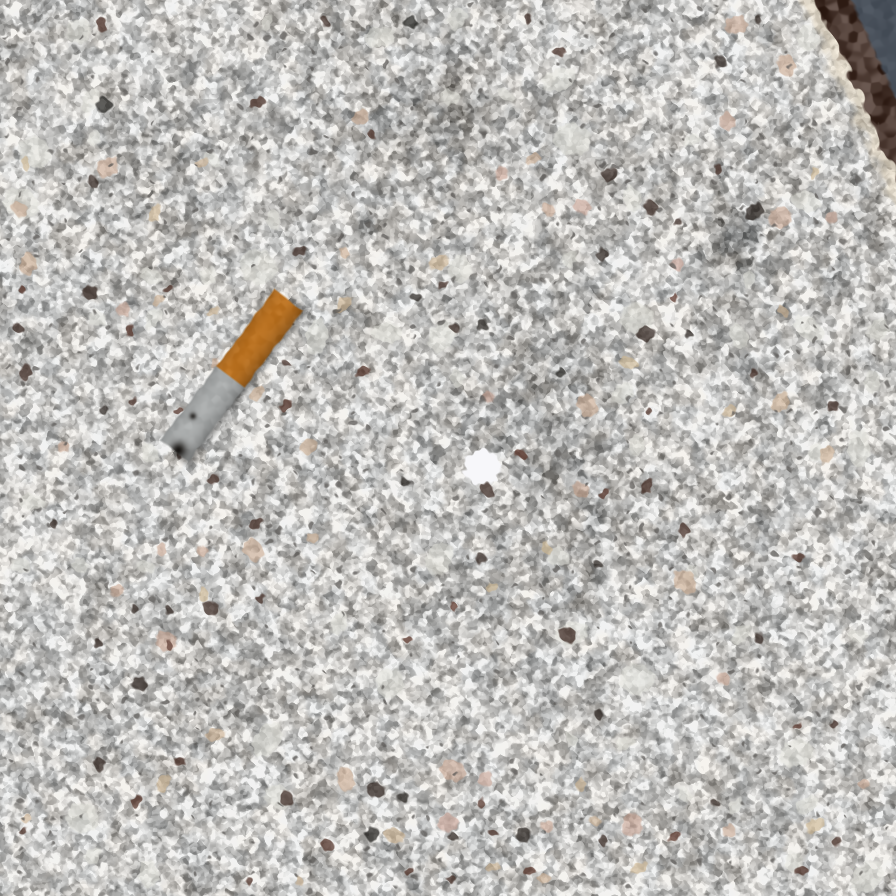
A Shadertoy shader for this texture:

```glsl
// Speckled concrete slab with a cigarette butt, a white chip and a dark corner joint.
#define GRAIN_SCALE 135.0
#define GRAIN_CONTRAST 0.40
#define FINE_CONTRAST 0.22
#define COARSE_CONTRAST 0.17
#define BASE_TONE 0.765
#define SOFT 0.0016
#define BUTT_TIP vec2(0.195, 0.497)
#define BUTT_END vec2(0.322, 0.665)
#define BUTT_HALF_WIDTH 0.0195
#define CHIP_POS vec2(0.538, 0.479)

vec3 hash3(vec2 p) {
    vec3 q = fract(p.xyx * vec3(0.1031, 0.1030, 0.0973));
    q += dot(q, q.yxz + 33.33);
    return fract((q.xxy + q.yzz) * q.zyx);
}

// Cellular noise: each cell has its own tone, blended narrowly at the borders.
float grains(vec2 p, float sharpness) {
    vec2 cell = floor(p);
    float sum = 0.0, total = 0.0;
    for (int j = -1; j <= 1; j++)
    for (int i = -1; i <= 1; i++) {
        vec2 id = cell + vec2(i, j);
        vec3 h = hash3(id);
        vec2 d = id + h.xy - p;
        float w = exp(-sharpness * dot(d, d));
        sum += w * h.z;
        total += w;
    }
    return sum / total - 0.5;
}

// Layered sines bend straight outlines into ragged ones.
vec2 ragged(vec2 p) {
    return sin(p.yx * 310.0 + 2.0 * sin(p * 170.0))
         + 0.6 * sin(p.yx * 683.0 + p * 241.0);
}

// One jittered, stretched stone per cell: x is coverage, yzw are random values.
vec4 stones(vec2 p, float scale, float share, float radius) {
    vec2 id = floor(p * scale);
    vec3 place = hash3(id + scale);
    vec3 look = hash3(id + scale + 71.0);
    vec2 d = p - (id + 0.3 + 0.4 * place.xy) / scale;
    float angle = 6.283 * look.x;
    d = mat2(cos(angle), sin(angle), -sin(angle), cos(angle)) * d;
    d.y *= 1.0 + 0.7 * look.y;
    float r = radius * mix(0.55, 1.25, look.z * look.z);
    float cover = 1.0 - smoothstep(r - SOFT, r + SOFT, length(d));
    return vec4(cover * step(place.z, share), look);
}

float blob(vec2 p, vec2 center, float radius) {
    vec2 d = (p - center) / radius;
    return exp(-dot(d, d));
}

vec3 concrete(vec2 p) {
    vec2 q = p + 0.0011 * ragged(p);
    float tone = BASE_TONE
        + GRAIN_CONTRAST * grains(q * GRAIN_SCALE, 9.0)
        + FINE_CONTRAST * grains(p * GRAIN_SCALE * 1.75 + 31.0, 9.0)
        + COARSE_CONTRAST * grains(q * GRAIN_SCALE * 0.48 + 57.0, 7.0)
        + 0.09 * grains(p * 13.0 + 9.0, 3.0);

    // Broad stains
    tone -= 0.17 * blob(p, vec2(0.495, 0.865), 0.045);
    tone -= 0.18 * blob(p, vec2(0.815, 0.735), 0.042);
    tone -= 0.07 * blob(p, vec2(0.62, 0.55), 0.14);
    vec3 color = vec3(min(tone, 0.95)) + vec3(0.004, 0.001, -0.008);
    color += vec3(0.02, 0.002, -0.018) * grains(q * 60.0 + 80.0, 6.0);

    // Pale, tinted and dark stones
    vec4 pale = stones(q, 15.0, 0.32, 0.017);
    color = mix(color, vec3(0.90, 0.90, 0.87), 0.55 * pale.x);
    vec4 tinted = stones(q + 0.37, 19.0, 0.16, 0.012);
    color = mix(color, mix(vec3(0.78, 0.62, 0.57), vec3(0.80, 0.71, 0.55), tinted.z), 0.6 * tinted.x);
    vec4 specks = stones(q, 62.0, 0.13, 0.0034);
    color = mix(color, vec3(0.36, 0.35, 0.34), 0.75 * specks.x);
    vec4 dark = stones(q + 0.13, 23.0, 0.17, 0.0085);
    vec3 stone = mix(vec3(0.23, 0.23, 0.22), vec3(0.42, 0.29, 0.25), dark.z);
    return mix(color, stone + 0.2 * (tone - BASE_TONE), 0.88 * dark.x);
}

// Cream rim, brown gap and blue-grey slab beyond the corner.
vec3 cornerJoint(vec3 color, vec2 p) {
    float d = dot(p - vec2(0.911, 1.0), vec2(0.91, 0.415));
    float edge = d + 0.003 * ragged(p * 0.4).x + 0.0015 * ragged(p).y;
    float rough = grains(p * 110.0, 7.0);
    color = mix(color, vec3(0.88, 0.83, 0.74) + 0.2 * rough, 0.6 * smoothstep(-0.022, -0.008, edge));
    color = mix(color, vec3(0.29, 0.22, 0.19) + 0.28 * rough, smoothstep(-SOFT, SOFT, edge));
    float slab = smoothstep(0.033, 0.038, d + 0.0007 * ragged(p).x);
    return mix(color, vec3(0.29, 0.32, 0.36) + 0.07 * rough, slab);
}

vec3 cigaretteButt(vec3 color, vec2 p) {
    vec2 along = normalize(BUTT_END - BUTT_TIP);
    float len = length(BUTT_END - BUTT_TIP);
    vec2 q = vec2(dot(p - BUTT_TIP, along), dot(p - BUTT_TIP, vec2(along.y, -along.x)));
    vec2 box = abs(q - vec2(0.5 * len, 0.0)) - vec2(0.5 * len, BUTT_HALF_WIDTH);
    float d = max(box.x, box.y) + 0.0006 * ragged(p * 0.5).x;
    float shadow = (1.0 - smoothstep(0.0, 0.010, d)) * step(0.0, q.y);
    color *= 1.0 - 0.35 * shadow;

    float across = q.y / BUTT_HALF_WIDTH;
    float filterPart = smoothstep(-SOFT, SOFT, q.x - 0.49 * len);
    vec3 paper = mix(vec3(0.64, 0.65, 0.65), vec3(0.70, 0.43, 0.13), filterPart);
    paper *= 1.04 - 0.20 * across * across - 0.07 * across;
    paper += 0.07 * grains(p * 150.0, 5.0);
    float burn = blob(q, vec2(0.003, 0.003), 0.009) + 0.8 * blob(q, vec2(0.043, -0.007), 0.004);
    paper = mix(paper, vec3(0.10, 0.09, 0.08), min(burn, 1.0));
    return mix(color, paper, 1.0 - smoothstep(-SOFT, SOFT, d));
}

void mainImage(out vec4 fragColor, in vec2 fragCoord) {
    vec2 p = fragCoord / iResolution.y;
    vec3 color = cornerJoint(concrete(p), p);
    float chip = length(p - CHIP_POS + 0.0016 * ragged(p)) - 0.020;
    color = mix(color, vec3(0.97, 0.97, 0.98), 1.0 - smoothstep(-SOFT, SOFT, chip));
    fragColor = vec4(clamp(cigaretteButt(color, p), 0.0, 1.0), 1.0);
}
```
